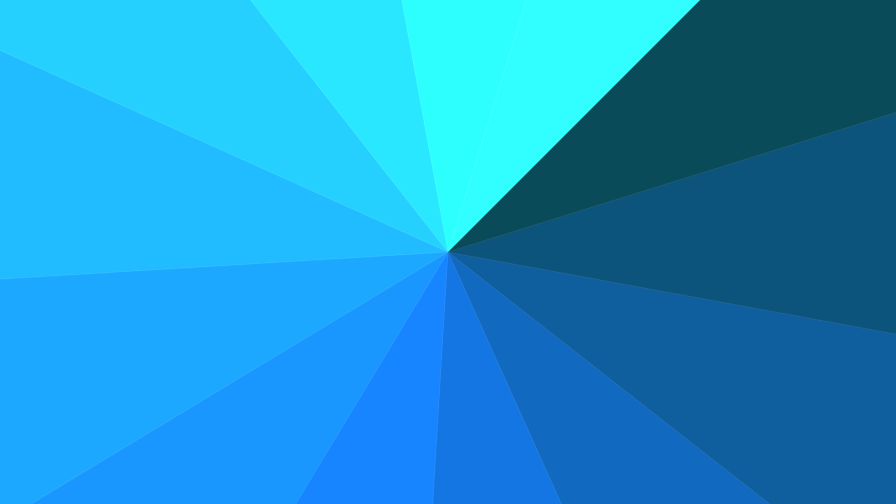
Give the GLSL for this background, as a WebGL 2 fragment shader.

```glsl
#version 300 es
precision highp float;
// A fan of thirteen flat wedges meeting at the canvas centre. The polar angle,
// measured clockwise from the upper right diagonal, is cut into equal steps,
// and each step takes its colour from a ramp of deep teal, blue and cyan.

uniform vec2 u_resolution;
out vec4 fragColor;

const float TAU = 6.2831853;
const float WEDGES = 13.0;

// Green and red climb on gentle curves; blue rises linearly and saturates.
vec3 wedgeColor(float index) {
    float k = mod(index, WEDGES);
    vec3 ramp = vec3(0.04, 0.295, 0.35)
              + vec3(0.008, 0.03, 0.134) * k
              + vec3(0.0004, 0.0031, 0.0) * k * k;
    return min(ramp, 1.0);
}

void main() {
    // Centred coordinates, in canvas heights.
    vec2 p = (gl_FragCoord.xy - 0.5 * u_resolution) / u_resolution.y + 1e-5;
    float pixel = 1.0 / u_resolution.y;

    // Clockwise angle in wedge units, and the nearest dividing ray.
    float turn = fract(0.125 - atan(p.y, p.x) / TAU) * WEDGES;
    float ray = floor(turn + 0.5);
    float edgeDistance = length(p) * sin((turn - ray) * TAU / WEDGES);

    // Blend the two neighbouring wedges across one pixel.
    float side = smoothstep(-0.6 * pixel, 0.6 * pixel, edgeDistance);
    vec3 color = mix(wedgeColor(ray - 1.0), wedgeColor(ray), side);

    // Faint pale seam along every ray.
    float seam = 1.0 - smoothstep(0.0, 0.001 + 0.5 * pixel, abs(edgeDistance));
    color += 0.06 * seam * vec3(1.0, 0.6, 0.3);

    fragColor = vec4(color, 1.0);
}
```
